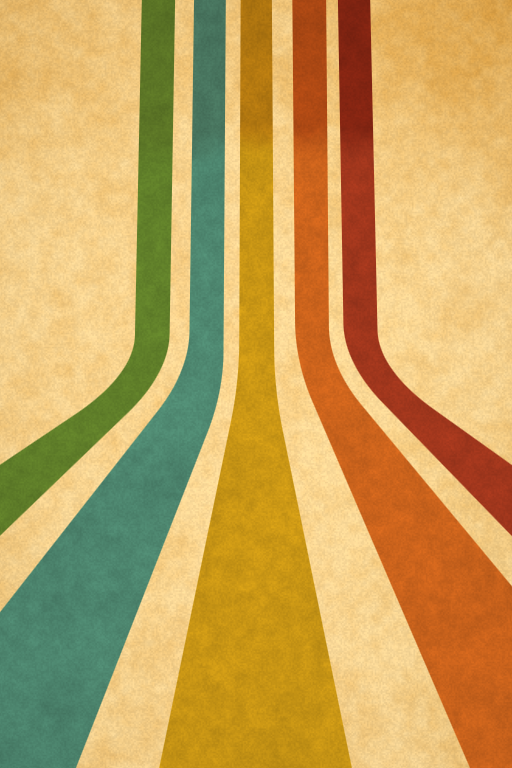
Give the GLSL for this background, as a Shadertoy shader.

```glsl
#define ASPECT 1.5
#define BEND 0.078
#define MOTTLE 0.11
#define GRAIN 0.09
#define PAPER vec3(0.975, 0.845, 0.59)
#define AGED vec3(0.87, 0.63, 0.26)
#define GREEN vec3(0.37, 0.49, 0.16)
#define TEAL vec3(0.30, 0.52, 0.43)
#define GOLD vec3(0.77, 0.575, 0.08)
#define ORANGE vec3(0.79, 0.385, 0.11)
#define RED vec3(0.62, 0.21, 0.11)

const int STRIPES = 5;

// Stripe borders: x at the top, x at the knee, slope below it, knee height
const vec4 borders[10] = vec4[10](
    vec4(0.277, 0.262, -1.490, 0.768), vec4(0.342, 0.330, -1.040, 0.771),
    vec4(0.379, 0.369, -0.784, 0.775), vec4(0.441, 0.436, -0.392, 0.734),
    vec4(0.470, 0.467, -0.207, 0.754), vec4(0.531, 0.536, 0.205, 0.738),
    vec4(0.571, 0.577, 0.430, 0.793), vec4(0.637, 0.643, 0.830, 0.785),
    vec4(0.660, 0.672, 0.970, 0.791), vec4(0.723, 0.739, 1.400, 0.778));

const vec3 inks[STRIPES] = vec3[STRIPES](GREEN, TEAL, GOLD, ORANGE, RED);

float hash(vec2 p) {
    vec3 q = fract(p.xyx * 0.1031);
    q += dot(q, q.yzx + 33.33);
    return fract((q.x + q.y) * q.z);
}

float noise(vec2 p) {
    vec2 cell = floor(p), f = fract(p);
    f = f * f * (3.0 - 2.0 * f);
    return mix(mix(hash(cell), hash(cell + vec2(1, 0)), f.x),
               mix(hash(cell + vec2(0, 1)), hash(cell + vec2(1, 1)), f.x), f.y);
}

float fbm(vec2 p) {
    float sum = 0.0, amp = 0.5;
    for (int i = 0; i < 5; i++) {
        sum += amp * noise(p);
        p = mat2(1.6, 1.2, -1.2, 1.6) * p + 7.3;
        amp *= 0.5;
    }
    return sum;
}

// Ramp that is zero for d < 0, with a rounded corner
float roundedRamp(float d) {
    float t = clamp(d + BEND, 0.0, 2.0 * BEND);
    return t * t / (4.0 * BEND) + max(d - BEND, 0.0);
}

// Near-vertical line that bends outwards at the knee
float borderX(vec4 b, float y) {
    float rise = max(y - b.w, 0.0) / (ASPECT - b.w);
    return mix(b.y, b.x, rise) + b.z * roundedRamp(b.w - y);
}

// Antialiased coverage to the right of a border
float rightOf(vec4 b, vec2 p) {
    float d = p.x - borderX(b, p.y);
    return clamp(0.5 + d / fwidth(d), 0.0, 1.0);
}

void mainImage(out vec4 fragColor, in vec2 fragCoord) {
    vec2 p = fragCoord / iResolution.xy * vec2(1.0, ASPECT);
    float cloud = fbm(p * 9.0) - 0.48;
    float fibre = fbm(p * 45.0 + 20.0) - 0.48;
    float grain = noise(p * 330.0) - 0.5;

    // Paper, aged towards the upper corners and the sides
    float side = abs(p.x - 0.5) * 2.0;
    float age = 0.08 + 0.22 * smoothstep(0.6, 1.5, p.y) * side;
    age += 0.55 * smoothstep(0.75, 0.0, length((p - vec2(1.0, 1.5)) * vec2(0.9, 1.4)));
    age += 0.20 * smoothstep(0.5, 0.0, length(p - vec2(0.0, 1.5)));
    age += 0.12 * side * side * smoothstep(0.9, 0.3, p.y);
    age += 0.45 * cloud + 0.5 * fibre;
    vec3 color = mix(PAPER, AGED, clamp(age, 0.0, 1.0));

    // Inked stripes, darker near the top
    float worn = smoothstep(1.17, 1.25, p.y + 0.12 * cloud);
    for (int i = 0; i < STRIPES; i++) {
        float cover = rightOf(borders[2 * i], p) - rightOf(borders[2 * i + 1], p);
        float depth = 0.05 + 0.045 * float(i);
        vec3 ink = inks[i] * (1.0 - depth * worn * vec3(0.75, 1.4, 1.6));
        ink *= 1.0 + MOTTLE * (cloud + 1.5 * fibre);
        color = mix(color, ink, clamp(cover, 0.0, 1.0));
    }

    // Fine grain and a soft vignette
    color *= 1.0 + GRAIN * grain;
    vec2 centred = p / vec2(1.0, ASPECT) - 0.5;
    color *= 1.02 - 0.12 * dot(centred, centred);
    fragColor = vec4(clamp(color, 0.0, 1.0), 1.0);
}
```
